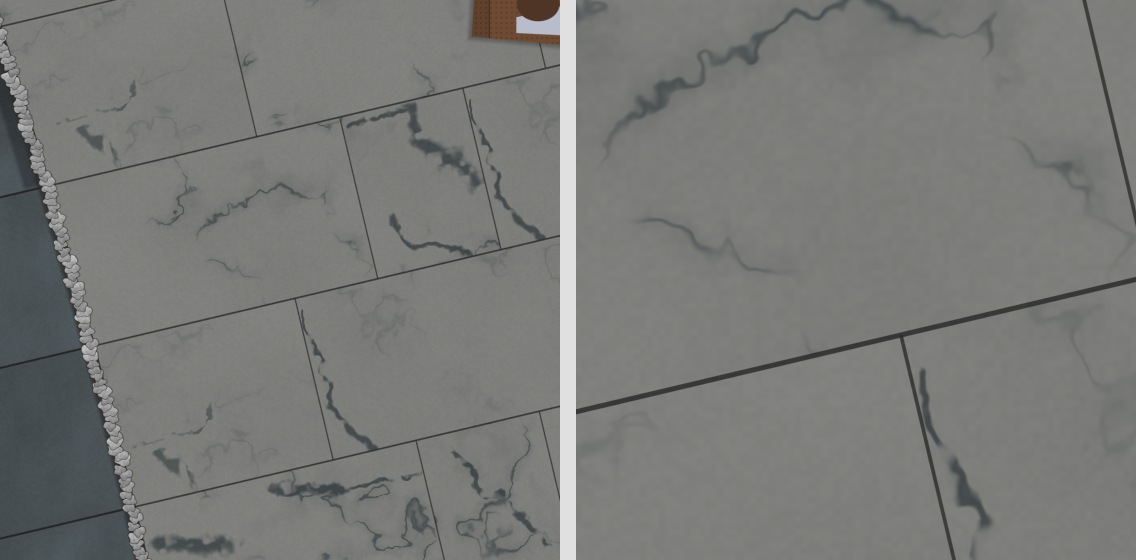
Left: the whole. Right: its middle third, enlarged.
A WebGL 1 fragment shader for this texture:

```glsl
precision highp float;
// Slanted marble paving with veined slabs, a white pebble strip, dark slate slabs and a carton corner.
uniform vec2 u_resolution;

const float ROW_PITCH = 0.2965;
const float ROW_START = 0.037;
const vec2 ALONG = vec2(0.973, 0.230);
const vec3 MARBLE = vec3(0.495, 0.498, 0.485);
const vec3 VEIN = vec3(0.25, 0.275, 0.285);
const vec3 SLATE = vec3(0.285, 0.317, 0.332);
const vec3 JOINT = vec3(0.17, 0.17, 0.165);
const vec3 PEBBLE = vec3(0.69, 0.69, 0.69);
const vec3 CARTON = vec3(0.43, 0.29, 0.20);
const vec3 LABEL = vec3(0.72, 0.74, 0.80);

float hash(vec2 p) {
  return fract(sin(dot(p, vec2(127.1, 311.7))) * 43758.5);
}

float noise(vec2 p) {
  vec2 i = floor(p), f = fract(p);
  f = f * f * (3.0 - 2.0 * f);
  return mix(mix(hash(i), hash(i + vec2(1, 0)), f.x),
             mix(hash(i + vec2(0, 1)), hash(i + 1.0), f.x), f.y);
}

float fbm(vec2 p) {
  float sum = 0.0, amp = 0.5;
  for (int i = 0; i < 4; i++) {
    sum += amp * noise(p);
    p = p * 2.03 + 17.3;
    amp *= 0.5;
  }
  return sum;
}

float line(float d, float halfWidth, float px) {
  return 1.0 - smoothstep(halfWidth - px, halfWidth + px, abs(d));
}

float stroke(vec2 p, vec2 a, vec2 b, float w) {
  vec2 pa = p - a, ba = b - a;
  float d = length(pa - ba * clamp(dot(pa, ba) / dot(ba, ba), 0.0, 1.0));
  return 1.0 - smoothstep(w * 0.25, w, d);
}

// Main veins of each slab print, in slab coordinates
float boldVeins(vec2 p, float id) {
  float v = 0.0;
  if (id == 0.0) {
    v = stroke(p, vec2(0.038, 0.279), vec2(0.121, 0.152), 0.007);
    v = max(v, stroke(p, vec2(0.121, 0.152), vec2(0.2, 0.05), 0.009));
  } else if (id == 1.0) {
    v = stroke(p, vec2(0.004, 0.28), vec2(0.018, 0.17), 0.006);
    v = max(v, stroke(p, vec2(0.018, 0.17), vec2(0.012, 0.078), 0.008));
    v = max(v, stroke(p, vec2(0.012, 0.078), vec2(0.067, 0.008), 0.012));
  } else if (id == 2.0) {
    v = stroke(p, vec2(0.011, 0.281), vec2(0.123, 0.275), 0.007);
    v = max(v, stroke(p, vec2(0.123, 0.275), vec2(0.142, 0.211), 0.016));
    v = max(v, stroke(p, vec2(0.142, 0.211), vec2(0.217, 0.132), 0.024));
    v = max(v, stroke(p, vec2(0.033, 0.122), vec2(0.063, 0.049), 0.008));
    v = max(v, stroke(p, vec2(0.063, 0.049), vec2(0.16, 0.005), 0.008));
  } else if (id == 4.0) {
    v = 0.7 * stroke(p, vec2(-0.185, 0.145), vec2(-0.222, 0.104), 0.005);
    v = max(v, 0.4 * stroke(p, vec2(-0.222, 0.104), vec2(-0.34, 0.11), 0.004));
    v = max(v, 0.8 * stroke(p, vec2(-0.294, 0.081), vec2(-0.245, 0.005), 0.010));
  } else if (id == 5.0) {
    v = stroke(p, vec2(-0.281, 0.275), vec2(-0.15, 0.249), 0.010);
    v = max(v, stroke(p, vec2(-0.15, 0.249), vec2(-0.012, 0.237), 0.007));
    v = max(v, stroke(p, vec2(-0.489, 0.229), vec2(-0.367, 0.18), 0.024));
  }
  return v;
}

vec3 marble(vec2 p, float id) {
  vec2 seed = vec2(id * 13.7, id * 7.3);
  vec2 q = p + 0.06 * (vec2(fbm(p * 22.0 + seed), fbm(p * 22.0 + seed + 41.0)) - 0.47);
  bool calm = id == 1.0 || id == 4.0;
  float ridge = abs(fbm(q * 8.0 + seed) - 0.47);
  float patches = smoothstep(0.36, 0.62, fbm(p * 9.0 + seed + 80.0));
  float fine = (1.0 - smoothstep(0.0, 0.022, ridge)) * patches * (calm ? 0.2 : 0.65);
  float haze = (1.0 - smoothstep(0.0, 0.13, ridge)) * patches * (calm ? 0.06 : 0.17);
  float bold = boldVeins(q, id) * smoothstep(0.15, 0.55, noise(p * 75.0 + seed));
  vec3 col = MARBLE + 0.035 * (fbm(p * 6.0 + seed) - 0.47);
  return mix(col, VEIN, clamp(max(fine, bold * 0.9) + haze, 0.0, 1.0));
}

// Irregular stones scattered along the strip; w runs across it, t along it
vec3 pebbles(vec3 col, float w, float t, float px) {
  const float STEP = 0.0115;
  for (int j = -2; j <= 2; j++) {
    float n = floor(t / STEP) + float(j);
    vec2 rnd = vec2(hash(vec2(n, 3.0)), hash(vec2(n, 9.0)));
    vec2 d = vec2(w + 0.012 - 0.013 * (rnd.x - 0.5), t - (n + 0.3 + 0.4 * rnd.y) * STEP);
    float angle = atan(d.y, d.x) + rnd.x * 6.28;
    float radius = 0.0085 + 0.004 * rnd.y + 0.0016 * sin(angle * 3.0) + 0.001 * sin(angle * 5.0);
    float dist = length(d * vec2(0.9, 1.15)) - radius;
    vec3 stone = PEBBLE * (0.86 + 0.22 * rnd.y) + d.y * 9.0 - 0.1 * noise(d * 300.0 + n);
    col = mix(col, JOINT, 0.6 * line(dist, 0.0015, px));
    col = mix(col, stone, 1.0 - smoothstep(-px, px, dist));
  }
  return col;
}

vec3 carton(vec3 col, vec2 uv, float px) {
  float edge = min(uv.x - 0.8425 - 0.06 * (uv.y - 0.935), uv.y - 0.935 + 0.095 * (uv.x - 0.8425));
  col *= 1.0 - 0.25 * smoothstep(-0.012, 0.0, edge);
  float dots = 1.0 - smoothstep(0.12, 0.3, length(fract(uv * 110.0) - 0.5));
  vec3 board = CARTON * (1.0 - 0.15 * dots) * (uv.x < 0.874 ? 0.88 : 1.0);
  board = mix(board, CARTON * 0.6, line(uv.x - 0.874, 0.001, px));
  float paper = min(uv.x - 0.922, min(uv.y - 0.941 + 0.05 * (uv.x - 0.922), 0.969 + 0.25 * (uv.x - 0.922) - uv.y));
  board = mix(board, LABEL, smoothstep(-px, px, paper));
  float flap = (length((uv - vec2(0.961, 0.992)) / vec2(0.038, 0.030)) - 1.0) * 0.03;
  board = mix(board, CARTON * 0.72, 1.0 - smoothstep(-px, px, flap));
  return mix(col, board, smoothstep(-px, px, edge));
}

void main() {
  vec2 uv = gl_FragCoord.xy / u_resolution;
  float px = 0.8 / min(u_resolution.x, u_resolution.y);
  float s = dot(uv, ALONG), t = dot(uv, vec2(-ALONG.y, ALONG.x));
  float w = s - (0.262 - 0.042 * t * t);

  // Staggered slabs; some prints recur
  float row = floor((t - ROW_START) / ROW_PITCH);
  float odd = mod(row, 2.0);
  vec2 joints = mix(vec2(0.62, 1.15), vec2(0.772, 0.998), odd);
  float column = step(joints.x, s) + step(joints.y, s);
  vec2 slab = vec2(s - (column < 1.5 ? joints.x : joints.y), t - ROW_START - row * ROW_PITCH);
  float id = column < 0.5 ? mix(4.0, 6.0 + row, odd) : row - column + 2.0;
  float rowGap = min(slab.y, ROW_PITCH - slab.y);
  vec3 paving = marble(slab, id);
  paving = mix(paving, JOINT, 0.85 * line(rowGap, 0.0015, px));
  paving = mix(paving, JOINT, 0.8 * line(min(abs(s - joints.x), abs(s - joints.y)), 0.0011, px));

  // Cloudy slate beside the strip
  vec3 slate = SLATE * (0.82 + 0.36 * fbm(uv * vec2(9.0, 6.0) + row * 5.0));
  slate *= 1.0 - 0.25 * smoothstep(0.63, 0.64, t) * smoothstep(-0.055, -0.045, w);
  slate = mix(slate, JOINT * 0.7, 0.85 * line(rowGap, 0.0018, px));
  slate = mix(slate, JOINT, 0.75 * smoothstep(-0.032, -0.022, w));

  vec3 col = mix(slate, paving, smoothstep(-px, px, w + 0.004));
  col = pebbles(col, w, t, px);
  col += 0.018 * (noise(uv * 260.0) - 0.5);
  gl_FragColor = vec4(carton(col, uv, px), 1.0);
}
```
